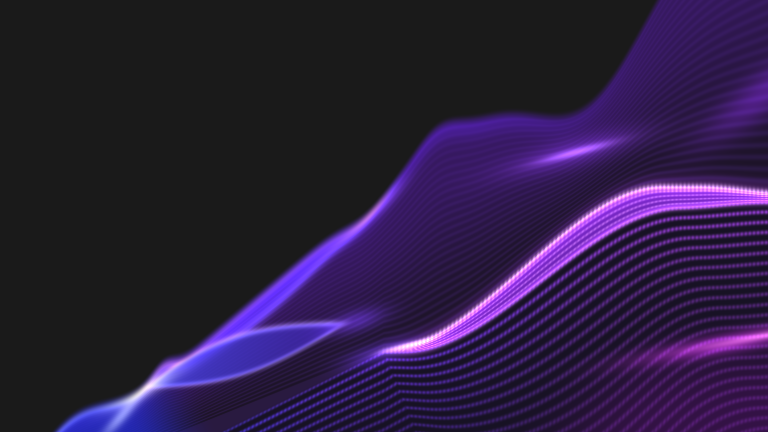
This background is drawn by a WebGL 1 fragment shader. Its source:

```glsl
precision highp float;
uniform vec2 u_resolution;

float bell(float x, float width) {
  return exp(-x * x / (width * width));
}

// Soft elongated highlight along a slope
float streak(vec2 p, vec2 center, float slope, float len, float width) {
  vec2 dir = normalize(vec2(1.0, slope));
  vec2 d = p - center;
  return bell(dot(d, dir), len) * bell(dir.x * d.y - dir.y * d.x, width);
}

// Upper silhouette of the sheet
float outerEdge(float x) {
  return 0.84 * (x - 2.0) + 0.75 * bell(x - 1.4, 1.1) + 0.25 * bell(x - 3.4, 0.35)
    - 0.2 * bell(x - 7.6, 0.6) + 0.42 * bell(x - 9.1, 0.65) - 1.8 * bell(x - 12.3, 1.6);
}

// Upper and lower borders of the bright fold
float foldTop(float x) {
  return 1.7 + 3.4 * smoothstep(8.0, 13.8, x) - 0.14 * smoothstep(14.6, 16.4, x)
    + 0.4 * min(x - 8.0, 0.0);
}

float foldBottom(float x) {
  return 1.67 + 3.0 * smoothstep(8.4, 14.2, x) + 0.12 * smoothstep(14.0, 16.0, x)
    + 0.5 * min(x - 8.0, 0.0);
}

// Repeated thin lines, one per unit of phase
float threads(float phase, float sharpness) {
  return pow(0.5 + 0.5 * cos(6.28318 * phase), sharpness);
}

void main() {
  vec2 p = gl_FragCoord.xy / u_resolution * vec2(16.0, 9.0);
  float edge = outerEdge(p.x);
  float top = foldTop(p.x);
  float bottom = foldBottom(p.x);
  float below = edge - p.y;
  float sheet = smoothstep(-0.12, 0.16, below);

  // Hue drifts from blue to purple across the sheet
  vec3 tint = mix(vec3(0.18, 0.17, 0.85), vec3(0.36, 0.15, 0.82), smoothstep(3.0, 8.0, p.x));
  tint = mix(tint, vec3(0.64, 0.22, 0.9), smoothstep(8.5, 14.0, p.x));

  // Far slope with fine contour threads
  float rise = clamp((p.y - top) / max(edge - top, 0.4), 0.0, 1.0);
  vec3 far = mix(vec3(0.13, 0.085, 0.19), vec3(0.22, 0.1, 0.39), smoothstep(0.0, 0.85, rise));
  far += vec3(0.05, 0.025, 0.1) * (threads(rise * 27.0, 1.5) - 0.4) * (1.0 - 0.7 * rise);
  far += vec3(0.08, 0.02, 0.24) * bell(below - 0.1, 0.3) * smoothstep(14.5, 9.0, p.x);

  // Near slope: threads spread and shift as they descend
  float drop = max(bottom - p.y, 0.0);
  float depth = foldBottom(p.x - 0.4 * drop) - p.y;
  float lines = threads(depth * mix(6.5, 4.8, smoothstep(6.0, 13.0, p.x)), 2.2);
  float beads = 0.8 + 0.2 * cos(p.x * 74.0);
  vec3 near = mix(vec3(0.09, 0.07, 0.14), vec3(0.2, 0.07, 0.27),
    smoothstep(2.0, 4.5, drop) * smoothstep(9.0, 14.0, p.x));
  near += tint * lines * beads * (0.16 + 0.62 * exp(-0.6 * drop));
  vec3 light = mix(far, near, smoothstep(-0.06, 0.06, bottom - p.y));

  // Bright fold with dotted strands
  float inFold = smoothstep(-0.04, 0.04, top - p.y) * smoothstep(-0.04, 0.04, p.y - bottom)
    * smoothstep(7.9, 9.0, p.x);
  float across = (top - p.y) / max(top - bottom, 0.08);
  float strands = threads(across * 5.0, 1.5) * beads;
  light = mix(light, vec3(0.46, 0.15, 0.77) + vec3(0.3, 0.25, 0.22) * strands, inFold * 0.9);
  float reach = smoothstep(7.6, 9.0, p.x);
  light += vec3(0.65, 0.55, 0.6) * bell(p.y - top, 0.075) * reach * beads;
  light += vec3(0.34, 0.18, 0.4) * bell(p.y - bottom, 0.07) * reach;
  light += vec3(0.15, 0.04, 0.22) * bell(p.y - top, 0.25) * reach;

  // Twisted blue ribbon beside the silhouette
  float along = clamp((p.x - 3.1) / 4.9, 0.0, 1.0);
  float span = smoothstep(2.7, 3.3, p.x) * smoothstep(8.6, 7.6, p.x);
  float inner = edge - 0.52 * sin(3.14159 * along);
  float ribbon = smoothstep(-0.1, 0.1, p.y - inner) * span;
  light += vec3(0.09, 0.06, 0.38) * ribbon;
  light += vec3(0.16, 0.12, 0.38) * span * (bell(p.y - inner, 0.13) + 0.7 * bell(below - 0.08, 0.12));

  // Translucent blue lens
  float t = clamp((p.x - 3.1) / 4.1, 0.0, 1.0);
  float middle = 0.93 + 0.327 * (p.x - 3.1);
  float lensTop = middle + 0.46 * sin(3.14159 * pow(t, 0.85));
  float lensLow = middle - 0.37 * sin(3.14159 * t);
  float lensSpan = smoothstep(2.9, 3.3, p.x) * smoothstep(7.4, 6.8, p.x);
  float lens = smoothstep(-0.05, 0.05, lensTop - p.y) * smoothstep(-0.05, 0.05, p.y - lensLow) * lensSpan;
  light = mix(light, mix(vec3(0.27, 0.28, 0.93), vec3(0.25, 0.13, 0.66), t), lens * 0.75);
  light += vec3(0.28, 0.25, 0.4) * lensSpan * (bell(p.y - lensTop, 0.07) + 0.8 * bell(p.y - lensLow, 0.06));

  // Blue toe in the lower corner
  float toe = smoothstep(4.6, 2.6, p.x + 0.5 * p.y) * smoothstep(1.6, 0.8, p.y);
  light = mix(light, vec3(0.13, 0.17, 0.8), toe * 0.8);
  light += vec3(0.2, 0.22, 0.25) * bell(below - 0.08, 0.1) * toe;
  light += vec3(0.5, 0.5, 0.3) * streak(p, vec2(3.0, 0.88), 0.55, 0.75, 0.15);
  light += vec3(0.4, 0.42, 0.25) * streak(p, vec2(2.55, 0.35), 1.1, 0.6, 0.12);

  // Highlights where the sheet turns
  light += vec3(0.42, 0.28, 0.55) * streak(p, vec2(12.0, 5.83), 0.27, 0.75, 0.08);
  light += vec3(0.17, 0.06, 0.3) * streak(p, vec2(12.0, 5.83), 0.27, 1.5, 0.28);
  light += vec3(0.45, 0.08, 0.5) * streak(p, vec2(15.3, 1.88), 0.19, 1.9, 0.2);
  light += vec3(0.3, 0.25, 0.2) * streak(p, vec2(16.0, 2.02), 0.19, 1.3, 0.08);
  light += vec3(0.6, 0.5, 0.6) * streak(p, vec2(8.5, 1.81), 0.25, 0.5, 0.06);
  light += vec3(0.17, 0.08, 0.4) * streak(p, vec2(7.4, 2.3), 0.3, 0.65, 0.22);
  light += vec3(0.16, 0.07, 0.4) * streak(p, vec2(7.9, 1.65), 0.3, 0.8, 0.2);
  light += vec3(0.24, 0.16, 0.4) * streak(p, vec2(7.85, 4.68), 0.95, 0.65, 0.14);
  light += vec3(0.18, 0.04, 0.32) * streak(p, vec2(16.0, 7.1), 0.75, 1.6, 0.4);

  gl_FragColor = vec4(mix(vec3(0.102), min(light, 1.0), sheet), 1.0);
}
```
